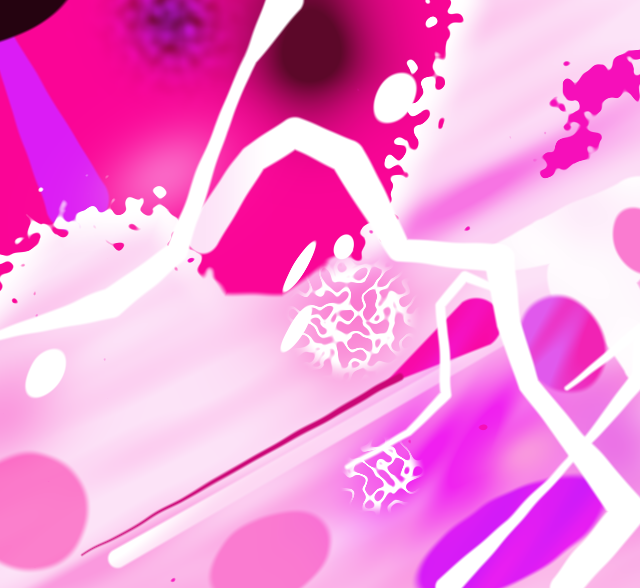
A WebGL 2 fragment shader for this background:

```glsl
#version 300 es
precision highp float;
uniform vec2 u_resolution;
out vec4 outColor;

const vec3 WHITE = vec3(1), PALE = vec3(.99, .89, .97), ROSE = vec3(.98, .6, .87);
const vec3 HOT = vec3(.98, .02, .59), MAGENTA = vec3(.94, .12, .94);
const vec3 VIOLET = vec3(.78, .1, .98), MAROON = vec3(.36, .03, .16);
const float TILT = .5;

vec2 hash(vec2 p) {
  p = vec2(dot(p, vec2(127.1, 311.7)), dot(p, vec2(269.5, 183.3)));
  return fract(sin(p) * 43758.5) * 2. - 1.;
}

// Gradient noise
float noise(vec2 p) {
  vec2 i = floor(p), f = fract(p), u = f * f * (3. - 2. * f), e = vec2(1, 0);
  float low = mix(dot(hash(i), f), dot(hash(i + e), f - e), u.x);
  float high = mix(dot(hash(i + e.yx), f - e.yx), dot(hash(i + 1.), f - 1.), u.x);
  return mix(low, high, u.y);
}

vec2 turn(vec2 p, float a) {
  return mat2(cos(a), -sin(a), sin(a), cos(a)) * p;
}

// Tilted ovals: xy centre, zw radii
float glow(vec2 p, vec4 o) {
  vec2 v = turn(p - o.xy, TILT) / o.zw;
  return exp(-dot(v, v));
}

float disc(vec2 p, vec4 o) {
  return 1. - smoothstep(.93, 1.07, length(turn(p - o.xy, TILT) / o.zw));
}

// Tapered stroke; z is the radius at each end
float limb(vec2 p, vec3 a, vec3 b) {
  vec2 ab = b.xy - a.xy;
  float t = clamp(dot(p - a.xy, ab) / dot(ab, ab), 0., 1.);
  float d = length(p - a.xy - ab * t) - mix(a.z, b.z, t);
  return 1. - smoothstep(-.003, .003, d);
}

// Six points of x, y, radius
float branch(vec2 p, float v[18]) {
  float m = 0.;
  for (int i = 0; i < 15; i += 3)
    m = max(m, limb(p, vec3(v[i], v[i + 1], v[i + 2]), vec3(v[i + 3], v[i + 4], v[i + 5])));
  return m;
}

float polygon(vec2 p, vec2 v[9]) {
  float d = 9., s = 1.;
  for (int i = 0, j = 8; i < 9; j = i++) {
    vec2 e = v[j] - v[i], w = p - v[i];
    vec2 b = w - e * clamp(dot(w, e) / dot(e, e), 0., 1.);
    d = min(d, dot(b, b));
    bvec3 c = bvec3(p.y >= v[i].y, p.y < v[j].y, e.x * w.y > e.y * w.x);
    if (all(c) || all(not(c))) s = -s;
  }
  return s * sqrt(d);
}

void lay(inout vec3 base, vec3 paint, float amount) {
  base = mix(base, paint, clamp(amount, 0., 1.));
}

void main() {
  vec2 p = gl_FragCoord.xy / u_resolution.y;
  float fine = noise(p * 42.), broad = noise(p * 7.);
  float streak = noise(turn(p, TILT) * vec2(3, 17)), fold = noise(turn(p, .95) * vec2(3, 22));
  vec2 q = p + .005 * vec2(noise(p * 16.), noise(p * 16. + 40.));
  vec3 deepRose = mix(ROSE, HOT, .2), col = PALE;

  // Pale wash, rosier under the diagonal
  lay(col, ROSE, .12 + streak * .5);
  lay(col, ROSE, smoothstep(-.01, .02, .54 * p.x - p.y - .026) * (.6 + streak));
  lay(col, ROSE, glow(p, vec4(0, .29, .12, .08)));
  lay(col, HOT, .45 * disc(q, vec4(.05, .13, .1, .1)));
  lay(col, deepRose, disc(q, vec4(.46, .05, .11, .07)));
  lay(col, deepRose, glow(p, vec4(.58, .45, .13, .1)) * (.85 + broad));
  lay(col, mix(ROSE, MAGENTA, .3), glow(p, vec4(.86, .69, .26, .05)) * (.9 + streak));

  // Magenta folds and violet hollow
  lay(col, MAGENTA, glow(p, vec4(.79, .23, .18, .11)) * (1.1 + fold));
  lay(col, ROSE, glow(p, vec4(.9, .23, .08, .045)));
  lay(col, mix(ROSE, VIOLET, .3), glow(p, vec4(1.04, .25, .08, .12)));
  lay(col, mix(VIOLET, MAGENTA, .5 + fold), disc(q, vec4(.87, .085, .18, .07)));

  // Long crease opening into a shard
  lay(col, WHITE, limb(p, vec3(.2, .05, .016), vec3(.85, .42, .01)) * (.55 + streak));
  lay(col, mix(HOT, MAGENTA, .4 + fold), limb(p, vec3(.66, .35, .003), vec3(.81, .45, .043)));
  lay(col, mix(HOT, MAROON, .3), limb(q, vec3(.14, .055, .001), vec3(.68, .36, .006)));

  // Hot field: crisp in the middle, crumbling at both sides
  float edge = polygon(q, vec2[9](vec2(-.1, .4), vec2(.08, .63), vec2(.28, .65), vec2(.385, .5),
    vec2(.48, .5), vec2(.63, .6), vec2(.78, 1), vec2(.78, 1.1), vec2(-.1, 1.1)));
  float rough = smoothstep(.06, .2, abs(p.x - .46));
  vec3 field = HOT;
  lay(field, MAROON, glow(p, vec4(.53, .93, .11, .12)) * (1.2 + broad));
  lay(field, mix(MAROON, VIOLET, .4 + fine), glow(p, vec4(.29, .97, .07, .08)));
  lay(field, mix(VIOLET, MAGENTA, .5), limb(q, vec3(0, .94, .02), vec3(.13, .66, .055)));
  lay(field, MAROON * .4, disc(q, vec4(.03, .99, .11, .045)));
  lay(field, ROSE, .65 * glow(p, vec4(.28, .7, .11, .07)));
  lay(col, WHITE, rough * (1. - smoothstep(0., .07, edge)));
  lay(col, field, 1. - smoothstep(-.006, .006, edge + fine * .13 * rough));

  // Ragged flecks and pale squiggles
  float flecks = glow(p, vec4(1.03, .86, .1, .04)) + glow(p, vec4(.97, .745, .07, .03));
  lay(col, mix(HOT, MAGENTA, .4), smoothstep(.5, .58, flecks + fine));
  float worms = glow(p, vec4(.6, .46, .11, .1)) + glow(p, vec4(.65, .19, .07, .06));
  lay(col, WHITE, (1. - smoothstep(.05, .12, abs(fine))) * smoothstep(.3, .6, worms));

  // Bough with two hollows
  float bough = branch(q, float[18](.85, .56, .025, .93, .59, .04, 1.09, .63, .07,
    1., .53, .07, 1.06, .46, .05, 1.09, .38, .03));
  lay(col, mix(WHITE, PALE, .3 + broad), bough);
  lay(col, deepRose, disc(q, vec4(1.09, .59, .045, .06)));
  vec3 hollow = mix(VIOLET, ROSE, .5);
  lay(hollow, HOT, min((p.x - .93) * 8. + fold, .65));
  lay(col, hollow, disc(q, vec4(.957, .415, .07, .085)));

  // Arch, stem, trunk and roots
  float arch = branch(q, float[18](.345, .6, .03, .43, .73, .024, .5, .775, .026,
    .59, .735, .03, .68, .575, .02, .85, .56, .024));
  lay(col, mix(PALE, WHITE, smoothstep(.34, .47, p.x)), arch);
  lay(col, WHITE, branch(q, float[18](.485, 1., .03, .425, .9, .011, .375, .78, .012,
    .3, .57, .018, .19, .485, .025, 0., .43, .008)));
  lay(col, WHITE, branch(q, float[18](.85, .56, .025, .865, .45, .02, .9, .345, .018,
    .975, .25, .02, 1.07, .13, .03, .96, 0., .025)));
  lay(col, WHITE, branch(q, float[18](.84, .51, .006, .79, .53, .009, .75, .48, .009,
    .76, .33, .009, .695, .265, .006, .59, .205, .004)));
  lay(col, WHITE, branch(q, float[18](.76, 0., .02, .87, .11, .009, .97, .215, .006,
    1.09, .36, .015, 1.09, .44, .01, .965, .34, .004)));

  // Drifting petals, steeper than the other ovals
  vec4 petals[5] = vec4[5](vec4(.672, .833, .047, .031), vec4(.51, .547, .05, .011),
    vec4(.505, .44, .045, .013), vec4(.585, .58, .022, .015), vec4(.078, .365, .046, .027));
  for (int i = 0; i < 5; i++) {
    vec2 c = petals[i].xy;
    lay(col, WHITE, disc(c + turn(q - c, TILT), petals[i]));
  }
  outColor = vec4(col, 1);
}
```
